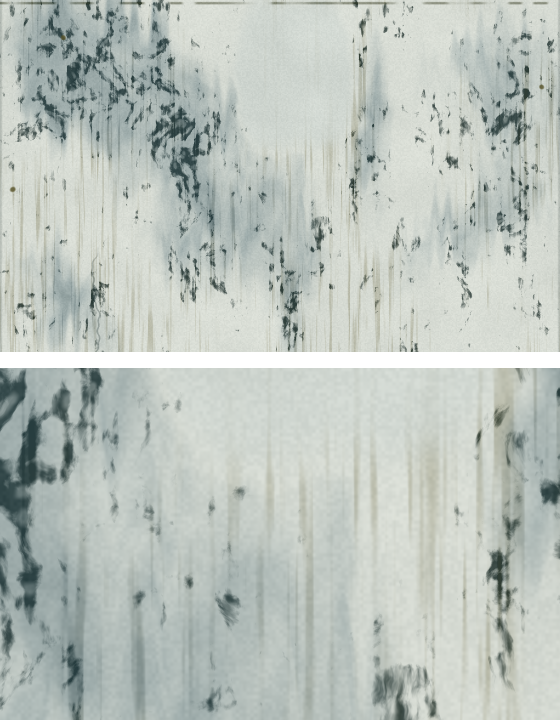
Top, the full canvas; bottom, a detail of the centre.
Reproduce this texture procedurally as a Shadertoy shader.

```glsl
// Weathered lime-washed wall: blue-grey stains, dark mould crust and fine vertical drips.

const vec3 LIME = vec3(0.81, 0.83, 0.80);
const vec3 MOULD = vec3(0.18, 0.24, 0.225);
const vec3 BLUE_TINT = vec3(-0.025, 0.0, 0.022);
const vec3 RUST_TINT = vec3(0.02, 0.0, -0.04);
const vec3 OCHRE = vec3(0.33, 0.31, 0.14);
const float BASE_TONE = 1.055;
const float WASH_DEPTH = 0.30;
const float CRUST_DEPTH = 0.92;
const float DRIP_DEPTH = 0.22;
const vec2 CRUST_RANGE = vec2(0.40, 0.80);
const vec2 PATCH_CENTRE = vec2(0.84, 0.79);
const vec2 PATCH_SIZE = vec2(0.165, 0.23);

// Stained regions: centre, then radii
const int REGIONS = 10;
const vec4 STAINS[REGIONS] = vec4[](
    vec4(0.27, 0.78, 0.13, 0.22), vec4(0.12, 0.81, 0.15, 0.20),
    vec4(0.43, 0.84, 0.08, 0.10), vec4(0.60, 0.62, 0.14, 0.16),
    vec4(0.67, 0.38, 0.18, 0.17), vec4(0.84, 0.27, 0.09, 0.20),
    vec4(1.06, 0.66, 0.06, 0.23), vec4(1.38, 0.80, 0.20, 0.20),
    vec4(1.36, 0.37, 0.18, 0.14), vec4(0.18, 0.17, 0.09, 0.15));

float hash(vec2 p) {
    vec3 q = fract(p.xyx * 0.1031);
    q += dot(q, q.yzx + 33.33);
    return fract((q.x + q.y) * q.z);
}

float noise(vec2 p) {
    vec2 i = floor(p), f = fract(p);
    f = f * f * (3.0 - 2.0 * f);
    return mix(mix(hash(i), hash(i + vec2(1, 0)), f.x),
               mix(hash(i + vec2(0, 1)), hash(i + vec2(1, 1)), f.x), f.y);
}

float fbm(vec2 p) {
    float sum = 0.0, amp = 0.52;
    for (int k = 0; k < 5; k++) {
        sum += amp * noise(p);
        p = mat2(1.6, 1.2, -1.2, 1.6) * p + 17.3;
        amp *= 0.5;
    }
    return sum;
}

// Distance to the nearest scattered cell point
float cells(vec2 p) {
    vec2 i = floor(p), f = fract(p);
    float nearest = 2.0;
    for (int y = -1; y <= 1; y++)
        for (int x = -1; x <= 1; x++) {
            vec2 g = vec2(x, y);
            vec2 point = g + vec2(hash(i + g), hash(i + g + 57.0));
            nearest = min(nearest, length(point - f));
        }
    return nearest;
}

float stainRegion(vec2 p) {
    float sum = 0.0;
    for (int k = 0; k < REGIONS; k++) {
        vec2 d = (p - STAINS[k].xy) / STAINS[k].zw;
        sum += exp(-dot(d, d));
    }
    return min(sum, 1.0);
}

void mainImage(out vec4 fragColor, in vec2 fragCoord) {
    vec2 p = fragCoord / iResolution.y;
    float px = 1.0 / iResolution.y;
    float width = iResolution.x * px;

    // Warped coordinates with ragged vertical runs
    vec2 warp = vec2(fbm(p * 7.0), fbm(p * 7.0 + 40.0)) - 0.5;
    vec2 q = p + 0.09 * warp;
    float runs = noise(vec2(p.x * 55.0, p.y * 3.0)) - 0.5;
    vec2 dripped = q + vec2(0.0, 0.13 * runs);

    // Smooth replastered patch
    vec2 e = abs((q - PATCH_CENTRE) / PATCH_SIZE);
    float clean = 1.0 - smoothstep(0.82, 1.08, pow(dot(e * e, e), 1.0 / 3.0));

    // Stain density and soft wash
    float density = 0.75 * stainRegion(dripped) + 1.3 * (fbm(dripped * vec2(6.0, 4.0) + 9.0) - 0.5);
    density -= 0.9 * clean;
    float wash = smoothstep(0.1, 0.95, density) * (0.45 + 1.1 * fbm(q * vec2(22.0, 13.0)));

    // Fine vertical drips
    float drip = 0.6 * noise(vec2(p.x * 130.0, p.y * 5.0 + 3.0))
               + 0.4 * noise(vec2(p.x * 270.0, p.y * 13.0));
    float dripZone = smoothstep(0.36, 0.62, fbm(p * vec2(6.0, 3.0) + 70.0)) * (1.0 - 0.85 * clean);
    float drips = smoothstep(0.48, 0.85, drip) * dripZone;

    // Dark speckled crust, eaten through by round pits
    float grain = fbm(q * vec2(62.0, 42.0) + 5.0) - 0.5;
    float clump = fbm(dripped * vec2(13.0, 9.0) + 23.0) - 0.5;
    float score = 1.5 * grain + 1.25 * clump + 0.45 * density + 0.45 * (drip - 0.5);
    float pits = smoothstep(0.12, 0.42, cells(q * vec2(48.0, 40.0)));
    float crust = smoothstep(CRUST_RANGE.x, CRUST_RANGE.y, score) * mix(0.55, 1.0, pits);

    // Plaster mottling and tone
    float mottle = 0.09 * (fbm(p * 9.0 + 31.0) - 0.5) + 0.07 * (noise(p * 290.0) - 0.5);
    float tone = BASE_TONE + mottle - WASH_DEPTH * wash - DRIP_DEPTH * drips - 0.03 * clean;
    tone -= CRUST_DEPTH * crust * (1.0 - 0.25 * wash);

    // Hairline crack
    float crackX = 0.272 + 0.010 * sin(p.y * 23.0) + 0.004 * sin(p.y * 71.0) + 0.002 * sin(p.y * 190.0);
    float crack = 1.0 - smoothstep(0.0005, 0.0015 + px, abs(p.x - crackX));
    tone -= 0.3 * crack * (1.0 - smoothstep(0.24, 0.31, p.y));

    // Worn side edges and ledge along the top
    float side = min(p.x, width - p.x);
    tone -= 0.2 * (1.0 - smoothstep(0.002, 0.006 + px, side));
    float ledgeLine = 1.0 - smoothstep(0.001, 0.003 + px, abs(p.y - 0.991));
    float ledge = ledgeLine * smoothstep(0.25, 0.65, noise(p * vec2(28.0, 9.0)));
    tone -= 0.5 * ledge;

    // Colour, with cool washes and rusty drips
    vec3 colour = mix(MOULD, LIME, clamp(tone, 0.0, 1.1));
    colour += BLUE_TINT * min(wash + 0.3 * clean, 1.0) + RUST_TINT * (drips * (1.0 - wash) + ledge);

    // Sparse lichen dots
    vec2 lichen = p * 14.0;
    float chosen = step(0.985, hash(floor(lichen) + 3.0));
    float dotMask = 1.0 - smoothstep(0.05, 0.13, length(fract(lichen) - 0.5 + 0.3 * warp));
    colour = mix(colour, OCHRE, 0.8 * chosen * dotMask);

    fragColor = vec4(clamp(colour, 0.0, 1.0), 1.0);
}
```
